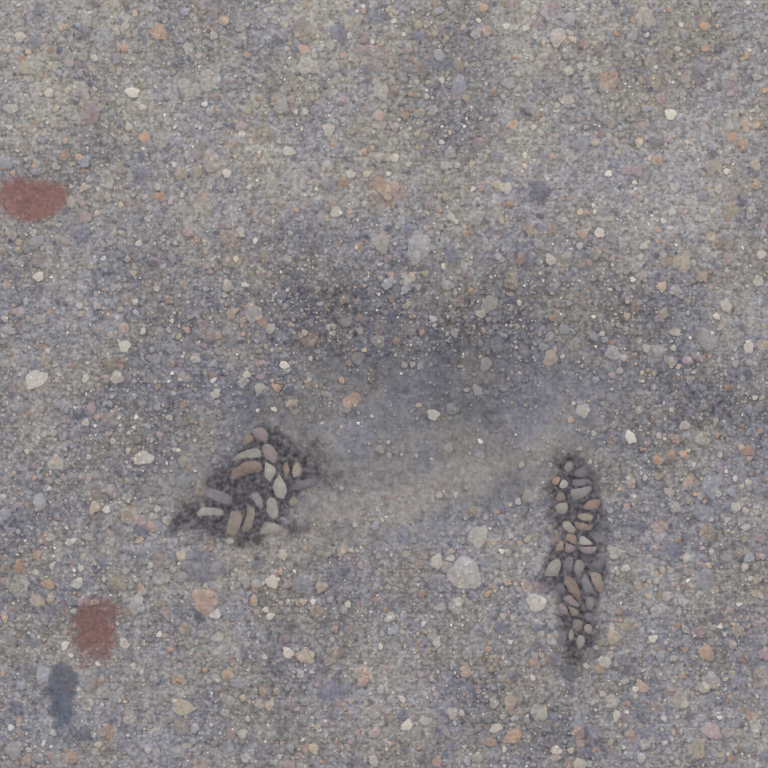
A WebGL 2 fragment shader for this texture:

```glsl
#version 300 es
precision highp float;
uniform vec2 u_resolution;
out vec4 fragColor;

vec3 hash3(vec2 cell) {
  vec3 p = fract(cell.xyx * vec3(0.1031, 0.1030, 0.0973) + 0.017);
  p += dot(p, p.yxz + 33.33);
  return fract((p.xxy + p.yzz) * p.zyx);
}

vec2 rotate(vec2 p, float angle) {
  float c = cos(angle), s = sin(angle);
  return vec2(c * p.x + s * p.y, c * p.y - s * p.x);
}

float cornerSlope(vec2 cell, vec2 offset) {
  float angle = 6.2832 * hash3(cell).x;
  return dot(vec2(cos(angle), sin(angle)), offset);
}

float gradientNoise(vec2 p) {
  vec2 i = floor(p), f = p - i;
  vec2 u = f * f * f * (f * (f * 6.0 - 15.0) + 10.0);
  vec2 e = vec2(1.0, 0.0);
  float low = mix(cornerSlope(i, f), cornerSlope(i + e, f - e), u.x);
  float high = mix(cornerSlope(i + e.yx, f - e.yx), cornerSlope(i + 1.0, f - 1.0), u.x);
  return mix(low, high, u.y);
}

float fbm(vec2 p) {
  float sum = 0.0, gain = 0.6;
  for (int k = 0; k < 5; k++) {
    sum += gain * gradientNoise(p);
    p = rotate(p, 0.6) * 2.03 + 17.3;
    gain *= 0.6;
  }
  return sum;
}

// Soft ellipse with a ragged outline: 1 inside, 0 outside
float blob(vec2 p, vec2 center, vec2 radius, float tilt, float feather, float raggedness) {
  float d = length(rotate(p - center, tilt) / radius);
  d += raggedness * fbm(p * 16.0 + center * 9.0);
  return 1.0 - smoothstep(1.0 - feather, 1.0 + feather, d);
}

vec3 stoneColor(float pick, float light) {
  vec3 tones[8] = vec3[8](
    vec3(0.62, 0.61, 0.61), vec3(0.57, 0.57, 0.61), vec3(0.68, 0.62, 0.54), vec3(0.70, 0.67, 0.63),
    vec3(0.70, 0.57, 0.49), vec3(0.63, 0.55, 0.56), vec3(0.80, 0.77, 0.72), vec3(0.42, 0.42, 0.48));
  return tones[int(pick * 7.99)] * mix(0.86, 1.17, light);
}

// Jittered stones with wobbly outlines, laid over a ground colour
vec3 scatterStones(vec3 ground, vec2 p, float count, float density, float opacity, float rim, float seed) {
  vec2 g = p * count + seed;
  vec2 home = floor(g);
  float blur = max(0.0014, 0.8 / min(u_resolution.x, u_resolution.y)) * count;
  for (int k = 0; k < 9; k++) {
    vec2 cell = home + vec2(k % 3 - 1, k / 3 - 1);
    vec3 a = hash3(cell), b = hash3(cell + 71.7), c = hash3(cell + 153.1);
    vec2 offset = g - cell - 0.2 - 0.6 * a.xy;
    vec2 q = rotate(offset, 6.2832 * b.x);
    q.y *= mix(1.0, 1.6, b.y);
    float angle = atan(q.y, q.x + 1e-5);
    float wobble = 1.0 + 0.10 * sin(3.0 * angle + 6.0 * c.x) + 0.06 * sin(5.0 * angle + 6.0 * c.y);
    float radius = mix(0.22, 0.47, b.z * b.z);
    float d = length(q) - radius * wobble;
    float present = smoothstep(0.0, 0.06, density - a.z);
    float cover = 1.0 - smoothstep(-blur, blur, d);
    float halo = smoothstep(0.2 + blur, 0.0, d) * smoothstep(0.3, -0.3, offset.y);
    vec3 stone = stoneColor(c.z, c.x) + 0.05 * offset.y / radius;
    ground *= 1.0 - rim * present * halo * (1.0 - cover);
    ground = mix(ground, stone, cover * present * opacity * mix(0.35, 1.0, c.y));
  }
  return ground;
}

// Eroded hollow packed with rounded stones and dark gaps
vec3 packedPit(vec3 ground, vec2 p, vec2 center, vec2 radius, float tilt, float count) {
  vec2 warp = vec2(gradientNoise(p * 17.0), gradientNoise(p * 17.0 + 50.0));
  vec2 g = p * count + 1.1 * warp, home = floor(g), nearest = home;
  float first = 9.0, second = 9.0;
  for (int k = 0; k < 9; k++) {
    vec2 cell = home + vec2(k % 3 - 1, k / 3 - 1);
    vec2 seat = cell + 0.08 + 0.84 * hash3(cell + 31.0).xy;
    float d = length(g - seat);
    if (d < first) { second = first; first = d; nearest = seat; }
    else second = min(second, d);
  }
  vec3 h = hash3(floor(nearest) + 5.0);
  vec2 middle = (nearest - 1.1 * warp) / count;
  float inside = smoothstep(0.4, 0.6, blob(middle, center, radius, tilt, 0.2, 0.9));
  float gapMask = blob(p, center, radius * 1.1, tilt, 0.3, 0.9);
  float size = mix(0.34, 0.56, h.z);
  float body = smoothstep(0.08, 0.26, second - first) * (1.0 - smoothstep(size - 0.08, size + 0.06, first));
  vec3 stone = mix(vec3(0.51, 0.49, 0.49), stoneColor(h.x, h.y), 0.4);
  stone += 0.08 * (g.y - nearest.y) - 0.12 * first;
  float gravel = gradientNoise(p * 120.0) + gradientNoise(p * 210.0);
  ground = mix(ground, vec3(0.30, 0.29, 0.31) + 0.16 * gravel, 0.82 * gapMask);
  return mix(ground, stone + 0.04 * gravel, body * inside);
}

void main() {
  vec2 p = gl_FragCoord.xy / u_resolution;
  float cloud = fbm(p * 6.0);
  float tint = fbm(p * 11.0 + 40.0);

  // Broad zones: smooth cement, shaded hollow, sandy ridge
  float cement = blob(p, vec2(0.52, 0.42), vec2(0.27, 0.11), 0.15, 0.4, 0.7);
  float shade = blob(p, vec2(0.54, 0.52), vec2(0.36, 0.11), -0.1, 0.8, 0.8);
  float ridge = blob(p, vec2(0.43, 0.315), vec2(0.24, 0.032), 0.36, 0.6, 0.8);
  float exposed = 1.0 - 0.75 * cement;

  vec3 color = mix(vec3(0.520, 0.515, 0.545), vec3(0.560, 0.545, 0.535), smoothstep(-0.35, 0.35, tint));
  color += 0.15 * cloud + vec3(0.055, 0.052, 0.035) * smoothstep(0.5, 1.0, p.y);
  color -= shade * vec3(0.080, 0.076, 0.066);
  color = mix(color, vec3(0.61, 0.585, 0.56), 0.6 * ridge);

  // Sand grain, then stones from grit to cobbles
  float grain = gradientNoise(p * 75.0) + gradientNoise(p * 150.0 + 7.0) + gradientNoise(p * 230.0 + 3.0);
  color += 0.105 * grain * mix(0.45, 1.0, exposed);
  color = scatterStones(color, p, 190.0, 0.50 * exposed, 0.90, 0.16, 3.0);
  color = scatterStones(color, p, 100.0, 0.48 * exposed, 0.85, 0.15, 211.0);
  color = scatterStones(color, p, 52.0, 0.46 * exposed, 0.75, 0.12, 417.0);
  color = scatterStones(color, p, 31.0, 0.34 * exposed + 0.02, 0.68, 0.10, 633.0);
  color = scatterStones(color, p, 17.0, 0.13 * exposed, 0.55, 0.06, 859.0);
  color += 0.05 * gradientNoise(p * 170.0 + 90.0) * exposed;

  // Stained patches
  vec3 rust = vec3(0.53, 0.36, 0.34);
  color = mix(color, rust, 0.65 * blob(p, vec2(0.045, 0.74), vec2(0.042, 0.027), 0.0, 0.2, 0.8));
  color = mix(color, rust * 0.85, 0.65 * blob(p, vec2(0.12, 0.18), vec2(0.028, 0.038), 0.5, 0.3, 1.5));
  color = mix(color, vec3(0.29, 0.32, 0.39), 0.6 * blob(p, vec2(0.08, 0.10), vec2(0.018, 0.045), 0.0, 0.3, 1.8));

  color = packedPit(color, p, vec2(0.335, 0.36), vec2(0.085, 0.055), 0.65, 36.0);
  color = packedPit(color, p, vec2(0.75, 0.28), vec2(0.032, 0.125), 0.05, 52.0);
  fragColor = vec4(clamp(color, 0.0, 1.0), 1.0);
}
```
